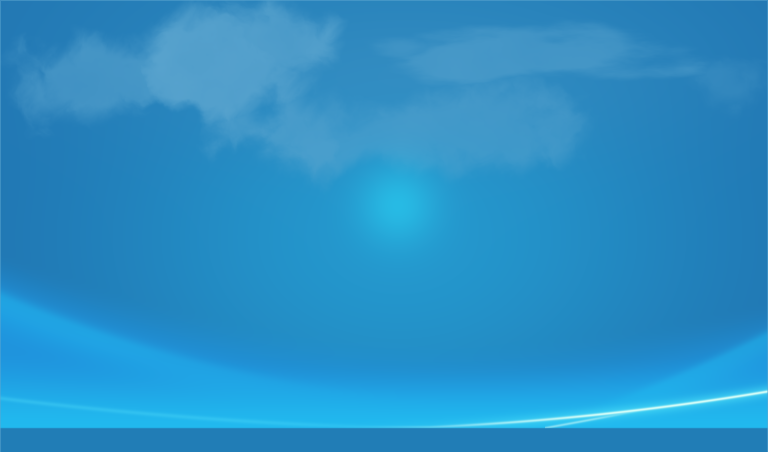
Reproduce this background procedurally as a WebGL 2 fragment shader.

```glsl
#version 300 es
precision highp float;

uniform vec2 u_resolution;
out vec4 outColor;

#define FLOOR_Y 0.053
#define GLOW_CENTER vec2(0.518, 0.545)
#define GLOW_RADIUS 0.085
#define CLOUD_SCALE 6.5
#define CLOUD_ROUGHNESS 1.9
#define CLOUD_OPACITY 0.92
#define STREAK_STRENGTH 0.45

const vec3 EDGE_BLUE = vec3(0.125, 0.445, 0.685);
const vec3 MID_BLUE = vec3(0.14, 0.595, 0.805);
const vec3 TOP_BLUE = vec3(0.155, 0.515, 0.735);
const vec3 WAVE_BLUE = vec3(0.12, 0.575, 0.865);
const vec3 WAVE_CYAN = vec3(0.13, 0.735, 0.94);
const vec3 GLOW_CYAN = vec3(0.155, 0.745, 0.905);
const vec3 CLOUD_BLUE = vec3(0.37, 0.655, 0.815);
const vec3 LINE_LIGHT = vec3(0.86, 1.0, 0.97);
const vec3 FLOOR_BLUE = vec3(0.13, 0.49, 0.715);

float hash(vec2 p) {
    vec3 q = fract(vec3(p.xyx) * 0.1031);
    q += dot(q, q.yzx + 33.33);
    return fract((q.x + q.y) * q.z);
}

float noise(vec2 p) {
    vec2 i = floor(p), f = fract(p);
    f = f * f * (3.0 - 2.0 * f);
    return mix(mix(hash(i), hash(i + vec2(1, 0)), f.x),
               mix(hash(i + vec2(0, 1)), hash(i + vec2(1, 1)), f.x), f.y);
}

float fbm(vec2 p) {
    float sum = 0.0, amplitude = 0.5;
    for (int i = 0; i < 6; i++) {
        sum += amplitude * noise(p);
        p = mat2(1.6, 1.2, -1.2, 1.6) * p + 7.3;
        amplitude *= 0.5;
    }
    return sum;
}

// Soft cloud puff: center, radii, and a noise-torn rim
float puff(vec2 uv, vec2 center, vec2 radii, float tear) {
    float inside = 1.0 - length((uv - center) / radii);
    return smoothstep(-0.05, 0.6, inside + tear);
}

float clouds(vec2 uv, float aspect) {
    vec2 p = vec2(uv.x * aspect, uv.y) * CLOUD_SCALE;
    float tear = (fbm(p + 0.7 * fbm(p * 1.5)) - 0.5) * CLOUD_ROUGHNESS;
    float wisp = (fbm(p * vec2(0.6, 2.2) + 19.0) - 0.5) * CLOUD_ROUGHNESS;
    float d = 0.85 * puff(uv, vec2(0.29, 0.82), vec2(0.105, 0.19), tear);
    d = max(d, 0.75 * puff(uv, vec2(0.34, 0.91), vec2(0.09, 0.09), tear));
    d = max(d, 0.65 * puff(uv, vec2(0.33, 0.71), vec2(0.13, 0.09), tear));
    d = max(d, 0.60 * puff(uv, vec2(0.12, 0.80), vec2(0.105, 0.13), tear));
    d = max(d, 0.48 * puff(uv, vec2(0.55, 0.71), vec2(0.19, 0.11), tear));
    d = max(d, 0.48 * puff(uv, vec2(0.71, 0.88), vec2(0.24, 0.075), wisp));
    d = max(d, 0.35 * puff(uv, vec2(0.52, 0.895), vec2(0.06, 0.03), wisp));
    d = max(d, 0.28 * puff(uv, vec2(0.96, 0.80), vec2(0.06, 0.08), tear));
    return d * (0.82 + 0.35 * fbm(p * 1.7 + 5.0));
}

// Bell profile around a curve
float band(float offset, float width) {
    return exp(-offset * offset / (width * width));
}

void main() {
    vec2 uv = gl_FragCoord.xy / u_resolution;
    float aspect = u_resolution.x / u_resolution.y;
    float x = uv.x, y = uv.y, pixel = 1.0 / u_resolution.y;

    // Sky with a lit middle and a paler top
    vec2 fromMid = (uv - vec2(0.52, 0.47)) / vec2(0.40, 0.48);
    vec3 color = mix(EDGE_BLUE, MID_BLUE, exp(-dot(fromMid, fromMid)));
    float topLight = smoothstep(0.55, 0.95, y) * band(x - 0.5, 0.5);
    color = mix(color, TOP_BLUE, 0.75 * topLight);
    float haze = band(x - 0.54, 0.32) * band(y - 0.82, 0.17);
    color = mix(color, CLOUD_BLUE, 0.22 * haze);
    color = mix(color, CLOUD_BLUE, CLOUD_OPACITY * clouds(uv, aspect));

    // Round glow
    vec2 toGlow = (uv - GLOW_CENTER) * vec2(aspect, 1.0);
    color = mix(color, GLOW_CYAN, 0.9 * band(length(toGlow), GLOW_RADIUS));

    // Bowl-shaped wave, turning cyan near the floor
    float bowl = 0.23 + 0.55 * (x - 0.6) * (x - 0.6);
    color = mix(color, WAVE_BLUE, smoothstep(bowl + 0.02, bowl - 0.13, y));
    float shore = 0.15 + 0.12 * (x - 0.55) * (x - 0.55);
    color = mix(color, WAVE_CYAN, 0.95 * smoothstep(shore + 0.05, 0.045, y));

    // Broad streaks, soft below and tighter above
    float left = y - (0.34 - 0.72 * x + 0.53 * x * x);
    float leftGlow = band(left, left > 0.0 ? 0.018 : 0.06) * smoothstep(0.65, 0.1, x);
    float r = x - 0.71;
    float right = y - (FLOOR_Y + 0.52 * r + 0.62 * r * r);
    float rightGlow = band(right, right > 0.0 ? 0.014 : 0.05) * smoothstep(0.0, 0.15, r);
    color = mix(color, WAVE_CYAN, STREAK_STRENGTH * (leftGlow + rightGlow));

    // Fine light lines
    float m = max(x - 0.56, 0.0);
    float mainLine = y - (FLOOR_Y + 0.002 + 0.075 * m + 0.237 * m * m);
    float reach = smoothstep(0.42, 0.82, x);
    color = mix(color, vec3(0.3, 0.88, 0.97), 0.55 * reach * band(mainLine, 0.014));
    color = mix(color, LINE_LIGHT, 0.95 * reach * band(mainLine, 0.0032));
    float branch = band(y - FLOOR_Y - 0.31 * r, 0.003) * smoothstep(0.14, 0.05, r);
    color = mix(color, LINE_LIGHT, 0.5 * branch * step(0.0, r));
    float faint = y - (0.119 - 0.21 * x + 0.16 * x * x);
    color = mix(color, vec3(0.3, 0.85, 0.97), 0.35 * band(faint, 0.005) * smoothstep(0.65, 0.3, x));

    // Floor strip and thin pale frame
    color = mix(FLOOR_BLUE, color, smoothstep(FLOOR_Y - pixel, FLOOR_Y + pixel, y));
    float rim = min(min(x, 1.0 - x) * aspect, 1.0 - y);
    color = mix(color, CLOUD_BLUE, 0.5 * smoothstep(0.0035, 0.001, rim));
    outColor = vec4(color, 1.0);
}
```
